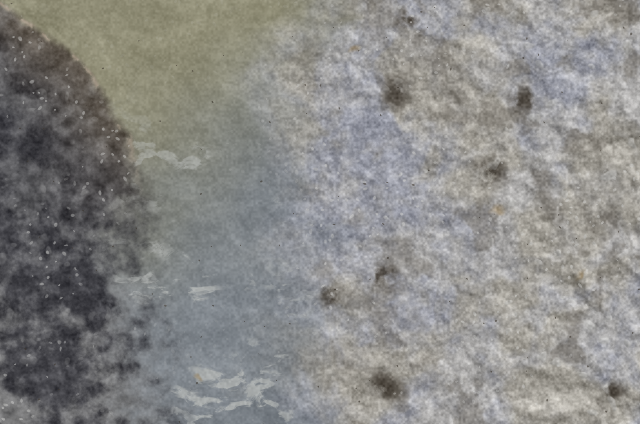
This texture is drawn by a WebGL 2 fragment shader. Its source:

```glsl
#version 300 es
precision highp float;
// Weathered mineral face: dark rock at left, olive to blue-grey band, pale rough crust at right.
#define PALE vec3(0.655, 0.65, 0.645)
#define LAVENDER vec3(0.575, 0.585, 0.63)
#define BEIGE vec3(0.62, 0.60, 0.55)
#define OLIVE vec3(0.565, 0.555, 0.465)
#define BLUE_GREY vec3(0.485, 0.51, 0.535)
#define SHADOW vec3(0.265, 0.265, 0.285)
#define BROWN vec3(0.40, 0.37, 0.335)
#define PIT vec3(0.25, 0.225, 0.195)
#define WHITE vec3(0.78, 0.78, 0.77)
#define LIGHT vec2(0.5, 0.86)
#define RELIEF 0.42
#define GRAIN 0.13

uniform vec2 u_resolution;
out vec4 fragColor;

float hash(vec2 p) {
  vec3 q = fract(p.xyx * 0.1031);
  q += dot(q, q.yzx + 33.33);
  return fract((q.x + q.y) * q.z);
}

float noise(vec2 p) {
  vec2 i = floor(p), f = fract(p);
  f = f * f * (3.0 - 2.0 * f);
  return mix(mix(hash(i), hash(i + vec2(1, 0)), f.x),
             mix(hash(i + vec2(0, 1)), hash(i + vec2(1, 1)), f.x), f.y);
}

float fbm(vec2 p) {
  float sum = 0.0, amp = 0.516;
  for (int i = 0; i < 5; i++) {
    sum += amp * noise(p);
    p = mat2(1.6, 1.2, -1.2, 1.6) * p + 11.7;
    amp *= 0.5;
  }
  return sum;
}

// Slope of the noise surface towards the light.
float slope(vec2 p) {
  return fbm(p - LIGHT * 0.16) - fbm(p + LIGHT * 0.16);
}

// Scattered rounded chips: x = coverage, y = shade across the chip.
vec2 chips(vec2 p, float scale, float share, float size, float blur) {
  p *= scale;
  vec2 best = vec2(0.0);
  for (int k = 0; k < 9; k++) {
    vec2 cell = floor(p) + vec2(k % 3 - 1, k / 3 - 1);
    vec2 seed = cell + scale * 7.0;
    if (hash(seed) > share) continue;
    vec2 d = p - cell - 0.15 - 0.7 * vec2(hash(seed + 31.0), hash(seed + 57.0));
    float radius = size * mix(0.45, 1.0, hash(seed + 83.0));
    float turn = 6.283 * hash(seed + 19.0);
    vec2 axis = vec2(cos(turn), sin(turn));
    float dist = length(vec2(dot(d, axis), 1.4 * dot(d, vec2(-axis.y, axis.x))));
    float cover = 1.0 - smoothstep(radius * (1.0 - blur), radius, dist);
    if (cover > best.x) best = vec2(cover, dot(d, LIGHT) / radius);
  }
  return best;
}

// Right-hand limit of the dark rock at a given height.
float rockEdge(float y) {
  float top = max(y - 0.55, 0.0) / 0.45;
  return 0.31 - 0.33 * top * top + 0.07 * (1.0 - smoothstep(0.05, 0.35, y));
}

void main() {
  vec2 p = gl_FragCoord.xy / u_resolution.y;
  vec2 warp = vec2(fbm(p * 5.0), fbm(p * 5.0 + 17.0)) - 0.5;
  vec2 q = p + 0.12 * warp;
  vec2 jitter = vec2(noise(p * 60.0), noise(p * 60.0 + 9.0)) - 0.5;
  vec2 ragged = p + 0.04 * warp + 0.014 * jitter;
  float broad = fbm(q * 3.0 + 4.0), mid = fbm(q * 9.0 + 5.0);
  float fine = fbm(p * 38.0), sugar = fbm(p * 75.0 + 3.0);

  // Smooth band and pale crust
  float crust = smoothstep(0.58, 0.84, q.x + 0.25 * (mid - 0.5));
  float rough = smoothstep(0.75, 1.35, q.x);
  float warmth = smoothstep(0.25, 0.9, p.y + 0.4 * (broad - 0.5) - 0.3 * (p.x - 0.35));
  vec3 band = mix(BLUE_GREY, OLIVE, warmth) + 0.12 * (mid - 0.5);
  vec3 stone = mix(LAVENDER, PALE, smoothstep(0.36, 0.60, 0.5 * broad + 0.3 * mid + 0.2 * fine));
  stone = mix(stone, BEIGE, 0.6 * smoothstep(0.48, 0.66, fbm(q * 7.0 + 40.0)));
  vec3 color = mix(band, stone, crust);

  // Dark rock with brown upper border and clouded foot
  float edge = p.x + 0.10 * warp.x + 0.05 * (mid - 0.5) - rockEdge(p.y);
  float soft = mix(0.13, 0.025, smoothstep(0.25, 0.75, p.y));
  float rock = 1.0 - smoothstep(-soft, soft, edge + 1.2 * soft * (fine - 0.5));
  vec3 dark = mix(SHADOW, BROWN, smoothstep(-0.25, 0.0, edge) * smoothstep(0.4, 0.75, p.y));
  float cloud = smoothstep(0.40, 0.64, 0.7 * mid + 0.3 * fine);
  cloud *= mix(0.85, 0.4, smoothstep(0.15, 0.6, p.y));
  dark = mix(dark, vec3(0.48, 0.48, 0.48), cloud) + 0.26 * (fine - 0.5);
  color = mix(color, dark, rock);
  float rim = exp(-pow(edge / 0.009, 2.0)) * smoothstep(0.5, 0.75, p.y);
  color = mix(color, vec3(0.68, 0.62, 0.56), 0.7 * rim * smoothstep(0.42, 0.6, fine));

  // Surface relief, sugary texture and brown pits
  float bumps = slope(q * 17.0) * (0.25 + 0.35 * crust + 0.6 * rough);
  bumps += 0.8 * slope(p * 42.0 + 8.0) * (0.2 + 0.6 * crust + 0.3 * rock);
  color += RELIEF * bumps + 0.16 * (sugar - 0.5) * (0.4 + 0.6 * crust);
  float pit = chips(ragged, 4.6, 0.42, 0.36, 0.9).x * crust;
  color = mix(color, PIT, 0.9 * pit * smoothstep(0.36, 0.58, 0.4 * mid + 0.6 * fine));
  float hollow = smoothstep(0.56, 0.70, fbm(q * 14.0 + 70.0)) * (0.3 * crust + 0.2 * rough);
  color = mix(color, vec3(0.42, 0.40, 0.37), hollow);

  // White streaks, pale chips and crumbs, ochre stains and dark specks
  float streak = smoothstep(0.54, 0.70, fbm(p * vec2(26.0, 48.0) + 5.0 * warp));
  float patches = smoothstep(0.42, 0.58, fbm(p * vec2(6.0, 9.0) + 23.0));
  float veil = (1.0 - crust) * (1.0 - rock) * (1.0 - smoothstep(0.5, 0.85, p.y));
  color = mix(color, vec3(0.72, 0.73, 0.72), 0.75 * streak * patches * veil);
  vec2 chip = chips(ragged, 17.0, 0.30, 0.34, 0.45);
  float chipAmount = chip.x * (0.06 + 0.08 * crust + 0.34 * rough + 0.12 * rock);
  color = mix(color, WHITE - 0.06 + 0.25 * chip.y, chipAmount);
  vec2 crumbPoint = p + 0.006 * jitter;
  float clusters = smoothstep(0.38, 0.60, fbm(p * 8.0 + 51.0));
  vec2 crumb = chips(crumbPoint, 48.0, 0.30, 0.36, 0.55);
  color = mix(color, WHITE, crumb.x * clusters * (0.12 + 0.38 * max(crust, rock)));
  float stain = chips(ragged, 7.0, 0.10, 0.20, 0.9).x * (1.0 - rock);
  color = mix(color, vec3(0.58, 0.48, 0.32), 0.5 * stain);
  float speck = chips(crumbPoint, 27.0, 0.12, 0.12, 0.75).x;
  color = mix(color, PIT, 0.6 * speck);

  // Fine grain
  color += GRAIN * (noise(p * 190.0) - 0.5) * (0.5 + 0.5 * crust);
  fragColor = vec4(clamp(color, 0.0, 1.0), 1.0);
}
```
